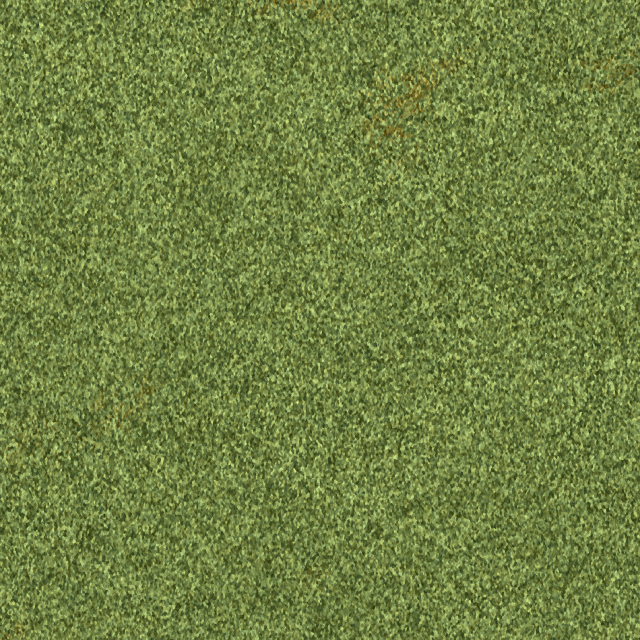
Write a Shadertoy shader that draws this texture.

```glsl
// Short mown turf: tiny upright blades of dark to light olive green,
// drawn as two layers of soft cellular noise with leaning cells. Coarser
// layers of it add faint clumps, broad light and dark areas and dry spots.

vec3 hash3(vec2 cell) {
    vec3 q = fract(cell.xyx * vec3(0.1031, 0.1030, 0.0973));
    q += dot(q, q.yxz + 33.33);
    return fract((q.xxy + q.yzz) * q.zyx);
}

// Blends the random tone (x) and hue (y) of nearby leaning cells.
// A higher sharpness gives crisper cell borders.
vec2 blades(vec2 p, float sharpness) {
    vec2 home = floor(p);
    vec2 sum = vec2(0.0);
    float total = 0.0;
    for (int y = -1; y <= 1; y++) {
        for (int x = -1; x <= 1; x++) {
            vec2 cell = home + vec2(x, y);
            vec3 place = hash3(cell);
            vec3 look = hash3(cell + 71.7);
            vec2 d = p - cell - place.xy;
            d.x += (place.z - 0.5) * 1.2 * d.y;
            float weight = exp(-sharpness * dot(d, d));
            sum += weight * look.xy;
            total += weight;
        }
    }
    return sum / total - 0.5;
}

void mainImage(out vec4 fragColor, in vec2 fragCoord) {
    vec2 uv = fragCoord / iResolution.y;

    // Layers from single blades to broad areas
    vec2 blade = blades(uv * vec2(310.0, 205.0) + 300.0, 6.0);
    vec2 tip = blades(uv * vec2(390.0, 270.0) + 517.0, 6.0);
    vec2 clump = blades(uv * vec2(52.0, 66.0) + 120.0, 3.5);
    vec2 bend = 0.04 * sin(uv.yx * vec2(23.0, 17.0) + vec2(1.0, 4.0));
    vec2 area = blades((uv + bend) * vec2(6.0, 9.0) + 40.0, 3.0);

    // Brightness, with a longer tail toward the lit tips
    float grain = (0.79 * blade.x + 0.49 * tip.x) * (1.0 - 0.2 * area.y);
    grain += 0.3 * (grain * grain - 0.05);
    float tone = 0.475 + grain + 0.09 * clump.x + 0.065 * area.x;
    vec3 color = mix(vec3(0.20, 0.25, 0.085), vec3(0.70, 0.785, 0.455), tone);

    // Yellowish and bluish blades
    color += vec3(0.04, 0.0, -0.06) * (blade.y + 0.2 * clump.y);

    // Sparse dry spots, broken up by the blades
    float spot = 0.5 + blades((uv + bend) * vec2(7.0, 11.0) + 83.0, 4.0).y;
    float dry = smoothstep(0.80, 0.97, spot) * smoothstep(-0.1, 0.4, blade.y + clump.y);
    color += dry * vec3(0.06, -0.02, -0.04);

    fragColor = vec4(clamp(color, 0.0, 1.0), 1.0);
}
```
